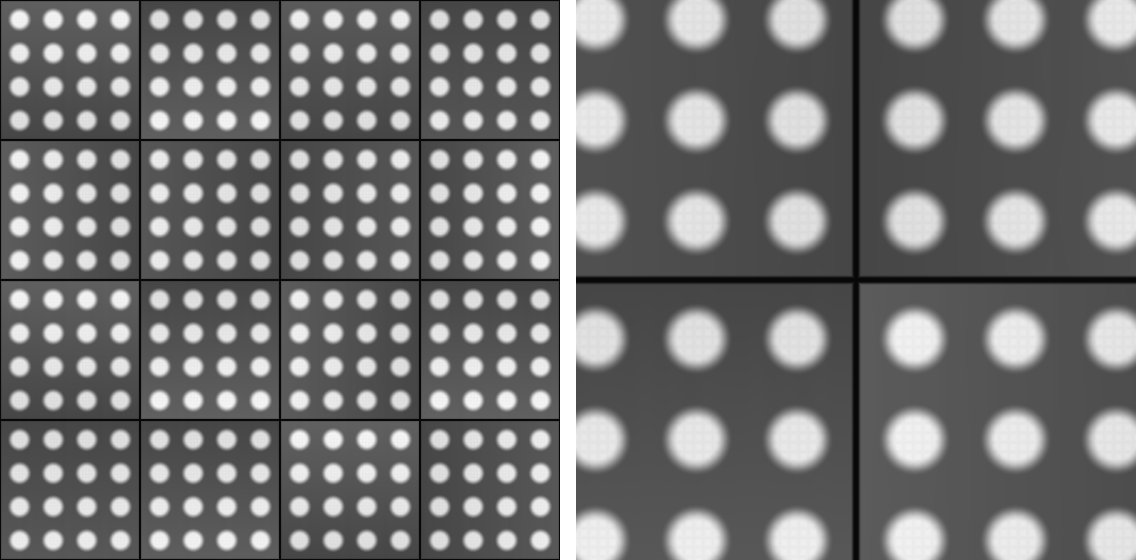
Left, the full canvas; right, a detail of the centre.
Reproduce this pattern procedurally as a Shadertoy shader.

```glsl
const float TILES = 4.0;             // tiles across and down
const float DOT_PITCH = 0.24;        // all lengths below are in tile widths
const vec2 DOT_FADE = vec2(0.045, 0.086);
const vec2 SEAM_FADE = vec2(0.003, 0.013);
const float BASE_GREY = 0.273;
const float DOT_GREY = 0.87;
const float SEAM_GREY = 0.03;
const float SHADE_RANGE = 0.10;
const float MESH_COUNT = 44.0;       // fine mesh cells per tile
const float MESH_DEPTH = 0.022;
const float STREAK_DEPTH = 0.004;
const float TAU = 6.2831853;

// Bright side of each tile, top row first: 0 up, 1 right, 2 down, 3 left
const int BRIGHT_SIDE[16] = int[16](
    0, 2, 0, 2,
    3, 3, 1, 1,
    0, 2, 3, 2,
    2, 2, 0, 1);

// Strength of each tile's shading, in the same order
const float SHADE_STRENGTH[16] = float[16](
    1.0, 1.0, 0.8, 0.6,
    0.9, 0.65, 0.65, 0.95,
    1.0, 1.05, 0.85, 1.05,
    0.7, 0.95, 1.05, 0.7);

// Linear shading across one tile
float tileShade(vec2 local, ivec2 cell) {
    int index = (3 - cell.y) * 4 + cell.x;
    float angle = float(BRIGHT_SIDE[index]) * TAU / 4.0;
    vec2 direction = vec2(sin(angle), cos(angle));
    float ramp = 0.5 + dot(local - 0.5, direction);
    return SHADE_RANGE * SHADE_STRENGTH[index] * ramp;
}

// Distance to the nearest centre in a 4 by 4 dot grid
float dotDistance(vec2 local) {
    vec2 q = (local - 0.5) / DOT_PITCH;
    vec2 centre = clamp(floor(q), -2.0, 1.0) + 0.5;
    return length(q - centre) * DOT_PITCH;
}

// Thin woven lines, faded out when too fine to resolve
float mesh(vec2 local, float pixel) {
    vec2 wave = 0.5 + 0.5 * cos(TAU * MESH_COUNT * local);
    wave *= wave;
    float visible = 1.0 - smoothstep(0.35, 0.6, pixel * MESH_COUNT);
    return max(wave.x, wave.y) * visible;
}

// Faint vertical streaks from whole-period sines over the canvas
float streaks(vec2 uv) {
    float sum = 0.0;
    float frequency = 17.0;
    for (int i = 0; i < 4; i++) {
        float bend = sin(TAU * uv.y * float(i + 2));
        sum += sin(TAU * uv.x * frequency + 0.7 * bend + float(i) * 2.1);
        frequency += 14.0;
    }
    return 0.25 * sum * (0.6 + 0.4 * sin(TAU * 5.0 * uv.y));
}

void mainImage(out vec4 fragColor, in vec2 fragCoord) {
    vec2 uv = fragCoord / iResolution.xy;
    vec2 p = uv * TILES;
    vec2 local = fract(p);
    ivec2 cell = ivec2(mod(floor(p), TILES));
    float pixel = TILES / min(iResolution.x, iResolution.y);

    // Shaded panel
    float shade = tileShade(local, cell);
    float grey = BASE_GREY + shade + STREAK_DEPTH * streaks(uv);

    // Soft lit dots
    float lit = DOT_GREY + shade - MESH_DEPTH * mesh(local, pixel);
    float dotMask = 1.0 - smoothstep(DOT_FADE.x, DOT_FADE.y + 0.5 * pixel, dotDistance(local));
    grey = mix(grey, lit, dotMask);

    // Dark seams between panels
    vec2 toEdge = min(local, 1.0 - local);
    float seamDistance = min(toEdge.x, toEdge.y);
    float outer = max(SEAM_FADE.y, SEAM_FADE.x + pixel);
    grey = mix(SEAM_GREY, grey, smoothstep(SEAM_FADE.x, outer, seamDistance));

    fragColor = vec4(vec3(clamp(grey, 0.0, 1.0)), 1.0);
}
```
